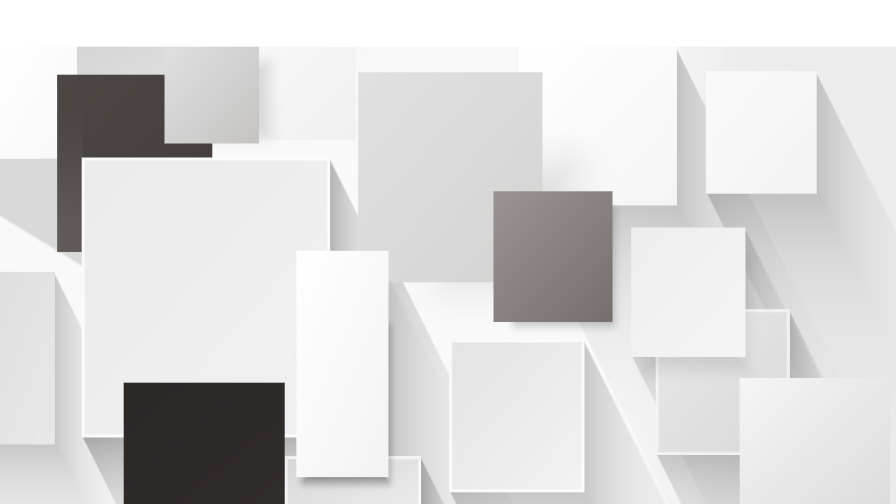
This background is drawn by a Shadertoy shader. Its source:

```glsl
// Overlapping paper panels in white, grey and charcoal with long diagonal shadows.

const vec2 CANVAS = vec2(7.68, 4.32);      // working units, origin at lower left
const vec2 SHADOW_DIR = vec2(0.45, -0.90); // direction in which shadows fall

// Signed distance to the rectangle spanned by two corners.
float boxDistance(vec2 p, vec2 lo, vec2 hi) {
    vec2 d = abs(p - 0.5 * (lo + hi)) - 0.5 * (hi - lo);
    return length(max(d, 0.0)) + min(max(d.x, d.y), 0.0);
}

// Neutral highlights that turn warm as they darken.
vec3 paperTone(float v) {
    return v * mix(vec3(1.0, 0.91, 0.87), vec3(1.0), smoothstep(0.1, 0.9, v));
}

// Rectangle swept along SHADOW_DIR, fading with the distance swept.
vec3 castShadow(vec3 col, vec2 p, vec2 lo, vec2 hi, float strength, float reach) {
    vec2 a = (p - lo) / SHADOW_DIR;
    vec2 b = (p - hi) / SHADOW_DIR;
    vec2 near = min(a, b);
    vec2 far = max(a, b);
    float enter = max(max(near.x, near.y), 0.0);
    float leave = min(far.x, far.y);
    float inside = smoothstep(0.0, 0.05, leave - enter);
    return col * (1.0 - strength * inside * exp(-enter / reach));
}

// Blurred contact shadow around a rectangle.
vec3 softShadow(vec3 col, vec2 p, vec2 lo, vec2 hi, float strength, float blur) {
    float fade = 1.0 - smoothstep(-blur, blur, boxDistance(p, lo, hi));
    return col * (1.0 - strength * fade);
}

// Panel shaded from top left to bottom right, with an optional bright rim.
vec3 panel(vec3 col, vec2 p, vec2 lo, vec2 hi, float first, float last, float rim, float px) {
    vec2 q = (p - lo) / (hi - lo);
    float d = boxDistance(p, lo, hi);
    float shade = mix(first, last, clamp(0.5 * (q.x + 1.0 - q.y), 0.0, 1.0));
    vec3 paint = mix(paperTone(shade), vec3(1.0), rim * smoothstep(-0.035, -0.015, d));
    return mix(col, paint, 1.0 - smoothstep(-px, px, d));
}

// Walls and the flat sheets at the back.
vec3 backdrop(vec2 p, float px) {
    vec3 col = vec3(0.975);
    col = mix(col, vec3(0.925), smoothstep(5.2, 6.6, p.x));
    float slant = p.y - 2.47 + 0.61 * p.x;
    col = mix(col, vec3(0.85), smoothstep(-0.02, 0.02, slant) * step(p.x, 0.8));
    col = castShadow(col, p, vec2(4.45, 2.56), vec2(5.80, 3.92), 0.20, 0.9);
    col = panel(col, p, vec2(0.00, 2.96), vec2(0.66, 4.00), 1.00, 0.97, 0.0, px);
    col = panel(col, p, vec2(0.66, 3.12), vec2(2.22, 4.00), 0.83, 0.92, 0.0, px);
    col = panel(col, p, vec2(2.22, 3.12), vec2(3.09, 4.00), 0.97, 0.94, 0.0, px);
    col = panel(col, p, vec2(3.05, 2.56), vec2(5.80, 4.00), 0.97, 0.98, 0.0, px);
    return panel(col, p, vec2(4.45, 2.56), vec2(5.80, 4.00), 1.00, 0.96, 0.0, px);
}

// Panels left of the centre.
vec3 leftGroup(vec3 col, vec2 p, float px) {
    col = softShadow(col, p, vec2(1.60, 3.18), vec2(2.28, 3.75), 0.16, 0.16);
    col = panel(col, p, vec2(0.49, 2.16), vec2(1.82, 3.68), 0.30, 0.26, 0.0, px);
    float lift = smoothstep(3.5, 2.1, p.y) * step(p.x, 0.71) * step(0.49, p.x);
    col += 0.10 * lift * step(2.16, p.y) * step(p.y, 3.68);
    col = panel(col, p, vec2(1.41, 3.09), vec2(2.22, 4.00), 0.88, 0.77, 0.0, px);
    col = castShadow(col, p, vec2(-0.30, 0.51), vec2(0.47, 1.99), 0.20, 0.6);
    col = panel(col, p, vec2(-0.10, 0.51), vec2(0.47, 1.99), 0.87, 0.91, 0.0, px);
    col = panel(col, p, vec2(0.70, 0.57), vec2(2.83, 2.97), 0.92, 0.945, 0.8, px);
    col = castShadow(col, p, vec2(2.44, -0.10), vec2(3.61, 0.41), 0.25, 0.5);
    col = panel(col, p, vec2(2.44, -0.10), vec2(3.61, 0.41), 0.84, 0.93, 0.7, px);
    col = softShadow(col, p, vec2(2.62, 0.20), vec2(3.31, 1.50), 0.50, 0.10);
    col = panel(col, p, vec2(2.54, 0.23), vec2(3.33, 2.17), 1.00, 0.95, 0.0, px);
    return panel(col, p, vec2(1.06, -0.10), vec2(2.44, 1.04), 0.17, 0.19, 0.0, px);
}

// Panels right of the centre.
vec3 rightGroup(vec3 col, vec2 p, float px) {
    col = castShadow(col, p, vec2(6.05, 2.66), vec2(7.00, 3.71), 0.18, 0.8);
    col = panel(col, p, vec2(6.05, 2.66), vec2(7.00, 3.71), 0.98, 0.95, 0.0, px);
    col = castShadow(col, p, vec2(5.41, 1.26), vec2(6.39, 2.37), 0.13, 0.8);
    col = castShadow(col, p, vec2(5.62, 0.42), vec2(6.77, 1.67), 0.18, 0.6);
    col = panel(col, p, vec2(5.62, 0.42), vec2(6.77, 1.67), 0.91, 0.85, 0.6, px);
    col = softShadow(col, p, vec2(5.55, 1.15), vec2(6.39, 2.10), 0.10, 0.14);
    col = panel(col, p, vec2(5.41, 1.26), vec2(6.39, 2.37), 0.93, 0.96, 0.0, px);
    col = panel(col, p, vec2(6.34, -0.10), vec2(7.63, 1.08), 0.96, 0.86, 0.0, px);
    col = castShadow(col, p, vec2(3.85, 0.10), vec2(5.01, 1.41), 0.20, 0.9);
    col = panel(col, p, vec2(3.85, 0.10), vec2(5.01, 1.41), 0.89, 0.95, 0.8, px);
    col = softShadow(col, p, vec2(4.45, 1.57), vec2(5.22, 2.50), 0.42, 0.13);
    return panel(col, p, vec2(4.23, 1.56), vec2(5.25, 2.68), 0.60, 0.46, 0.0, px);
}

void mainImage(out vec4 fragColor, in vec2 fragCoord) {
    vec2 p = fragCoord / iResolution.xy * CANVAS;
    float px = 0.6 * CANVAS.y / iResolution.y;

    vec3 col = backdrop(p, px);

    // Shadows that fall behind the large central panel
    col = castShadow(col, p, vec2(0.70, 0.57), vec2(2.83, 2.97), 0.28, 0.6);
    col = castShadow(col, p, vec2(2.54, 0.23), vec2(3.33, 2.17), 0.18, 1.2);
    col = softShadow(col, p, vec2(3.90, 1.95), vec2(4.85, 2.85), 0.13, 0.45);
    col = panel(col, p, vec2(3.07, 1.90), vec2(4.65, 3.70), 0.88, 0.83, 0.0, px);

    col = leftGroup(col, p, px);
    col = rightGroup(col, p, px);

    // Plain white band along the top
    col = mix(col, vec3(1.0), smoothstep(3.92 - px, 3.92 + px, p.y));
    fragColor = vec4(clamp(col, 0.0, 1.0), 1.0);
}
```
